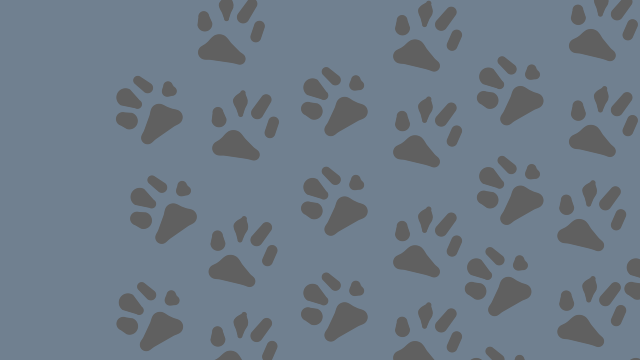
A Shadertoy shader for this pattern:

```glsl
// Staggered columns of two kinds of grey paw prints on a slate ground.
#define GROUND vec3(0.439, 0.502, 0.565)
#define INK vec3(0.376)
#define SHEET_HEIGHT 432.0  // design units per canvas height
#define CLAW_STEP 115.0     // row spacing of the clawed prints
#define ROUND_STEP 119.5    // row spacing of the round-toed prints
#define STAGGER 17.0        // sideways step in each kind's first column
#define TILT 0.09           // turn of the upper prints in those columns
#define BLEND 3.0           // softness of joins inside a pad
#define REACH 64.0          // radius enclosing one print

const int COLUMNS = 7;
const int CLAW_COLUMNS = 3;
const int ROWS = 4;

// Per column: centre of the top print, then the shift of its lower pair.
const vec4 LAYOUT[COLUMNS] = vec4[COLUMNS](
    vec4(277.0, 397.0, 15.0, -36.0),
    vec4(513.5, 389.5, 0.0, -17.0),
    vec4(724.5, 402.0, -14.0, 2.0),
    vec4(178.0, 301.0, 1.5, -9.5),
    vec4(401.0, 310.5, 0.0, -7.5),
    vec4(612.0, 323.5, -14.5, 10.0),
    vec4(820.0, 323.5, -31.0, 10.0));

float smoothMin(float a, float b) {
    float h = max(BLEND - abs(a - b), 0.0) / BLEND;
    return min(a, b) - h * h * BLEND * 0.25;
}

// Tapered capsule; each end is a centre (xy) and a radius (z).
float taper(vec2 p, vec3 a, vec3 b) {
    vec2 axis = b.xy - a.xy;
    float h = clamp(dot(p - a.xy, axis) / dot(axis, axis), 0.0, 1.0);
    return length(p - a.xy - axis * h) - mix(a.z, b.z, h);
}

// Three lobes joined by tapers.
float pad(vec2 p, vec3 a, vec3 b, vec3 c) {
    return smoothMin(smoothMin(taper(p, a, b), taper(p, b, c)), taper(p, c, a));
}

float clawedPrint(vec2 p) {
    float d = pad(p, vec3(-33.0, -25.0, 8.0), vec3(-15.5, -17.5, 12.0), vec3(7.5, -36.5, 6.2));
    // Outer toe, pointed toe, long toe, small toe
    d = min(d, taper(p, vec3(-31.0, 18.0, 6.5), vec3(-30.5, 9.0, 9.0)));
    vec3 bulge = vec3(-2.8, 29.0, 8.3);
    d = min(d, smoothMin(taper(p, bulge, vec3(-4.0, 13.0, 3.0)),
                         taper(p, bulge, vec3(1.0, 38.5, 3.2))));
    d = min(d, taper(p, vec3(28.0, 28.0, 6.5), vec3(16.0, 13.0, 7.5)));
    return min(d, taper(p, vec3(34.5, 0.5, 6.5), vec3(29.0, -12.0, 6.5)));
}

float roundPrint(vec2 p) {
    float d = pad(p, vec3(12.5, -5.0, 9.6), vec3(31.0, -12.5, 8.5), vec3(-4.0, -34.2, 7.0));
    // Toes from lower left round to upper right
    d = min(d, taper(p, vec3(-31.5, -9.0, 8.3), vec3(-24.0, -12.0, 10.2)));
    d = min(d, taper(p, vec3(-26.0, 16.5, 11.0), vec3(-12.5, 7.0, 5.5)));
    d = min(d, taper(p, vec3(-9.5, 35.5, 5.5), vec3(1.5, 25.5, 6.5)));
    vec3 heel = vec3(24.5, 19.2, 5.7);
    return min(d, smoothMin(taper(p, heel, vec3(26.0, 25.5, 5.7)),
                            taper(p, heel, vec3(30.3, 19.0, 5.7))));
}

float printField(vec2 p) {
    float d = REACH;
    for (int col = 0; col < COLUMNS; col++) {
        bool clawed = col < CLAW_COLUMNS;
        bool firstColumn = col == 0 || col == CLAW_COLUMNS;
        for (int row = 0; row < ROWS; row++) {
            vec2 centre = LAYOUT[col].xy;
            centre.y -= float(row) * (clawed ? CLAW_STEP : ROUND_STEP);
            if (row >= 2) centre += LAYOUT[col].zw;
            if (firstColumn && row == 1) centre.x += STAGGER;

            vec2 q = p - centre;
            if (dot(q, q) > REACH * REACH) continue;
            float angle = firstColumn && row < 2 ? TILT : 0.0;
            float c = cos(angle), s = sin(angle);
            q = vec2(c * q.x + s * q.y, c * q.y - s * q.x);
            d = min(d, clawed ? clawedPrint(q) : roundPrint(q));
        }
    }
    return d;
}

void mainImage(out vec4 fragColor, in vec2 fragCoord) {
    float pixel = SHEET_HEIGHT / iResolution.y;
    float d = printField(fragCoord * pixel);
    float ink = 1.0 - smoothstep(-0.6 * pixel, 0.6 * pixel, d);
    fragColor = vec4(mix(GROUND, INK, ink), 1.0);
}
```
